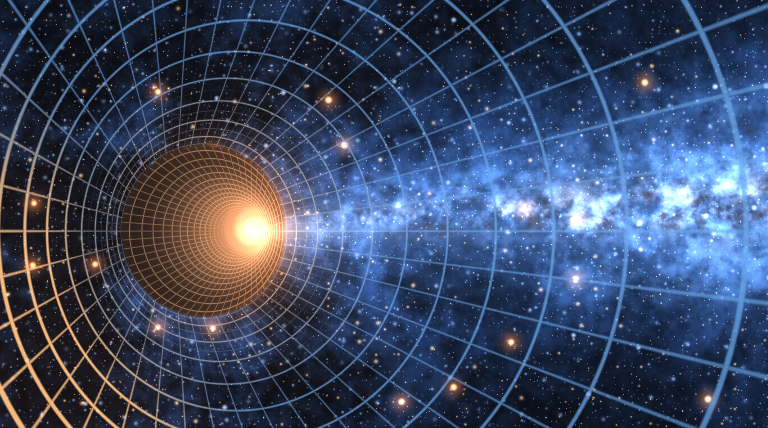
Write a Shadertoy shader that draws this background.

```glsl
#define MOUTH vec2(0.475, 0.46)
#define MOUTH_RADIUS 0.19
#define OUTER_SHIFT 0.37
#define INNER_SHIFT -0.6
#define SPOKES 40.0
#define RING_STEP 0.16
#define DEEP_SPACE vec3(0.04, 0.055, 0.09)
#define NEBULA_BLUE vec3(0.16, 0.33, 0.62)
#define PALE_BLUE vec3(0.56, 0.70, 0.84)
#define GRID_BLUE vec3(0.42, 0.66, 0.92)
#define GOLD vec3(0.98, 0.74, 0.48)
#define EMBER vec3(0.95, 0.50, 0.24)

const float TAU = 6.2831853;

vec2 hash2(vec2 p) {
    p = vec2(dot(p, vec2(127.1, 311.7)), dot(p, vec2(269.5, 183.3)));
    return fract(sin(p) * 43758.55);
}

float gradientNoise(vec2 p) {
    vec2 i = floor(p), f = fract(p), u = f * f * (3.0 - 2.0 * f);
    vec2 e = vec2(0.0, 1.0);
    float a = dot(hash2(i) * 2.0 - 1.0, f);
    float b = dot(hash2(i + e.yx) * 2.0 - 1.0, f - e.yx);
    float c = dot(hash2(i + e.xy) * 2.0 - 1.0, f - e.xy);
    float d = dot(hash2(i + e.yy) * 2.0 - 1.0, f - e.yy);
    return mix(mix(a, b, u.x), mix(c, d, u.x), u.y);
}

float fbm(vec2 p) {
    float sum = 0.0, gain = 0.6;
    for (int i = 0; i < 5; i++) {
        sum += gain * gradientNoise(p);
        p = mat2(1.6, 1.2, -1.2, 1.6) * p + 7.3;
        gain *= 0.6;
    }
    return sum;
}

// Radius and angle on circles whose centres slide sideways as they grow
vec2 funnel(vec2 q, float k) {
    float u = q.x + k * MOUTH_RADIUS, b = u * k, m = 1.0 - k * k;
    float r = (sqrt(b * b + m * (u * u + q.y * q.y)) - b) / m;
    return vec2(r, atan(q.y, q.x - k * (r - MOUTH_RADIUS)));
}

float nearestLine(float n) { return abs(fract(n + 0.5) - 0.5); }

float stroke(float d, float halfWidth, float soft) {
    return 1.0 - smoothstep(halfWidth - soft, halfWidth + soft, d);
}

// Ring and spoke coverage; density multiplies the number of lines
float grid(vec2 f, float k, float density, float halfWidth, float soft) {
    float r = max(f.x, 0.004);
    float n = log(r / 0.2465) / RING_STEP - 0.7 * pow(r, 6.0);
    float slope = max(1.0 / (RING_STEP * r) - 4.2 * pow(r, 5.0), 1.0);
    float ring = nearestLine(n * density) / (slope * density) * (1.0 + k * cos(f.y));
    float spoke = nearestLine(f.y / TAU * SPOKES * density) * TAU * r / (SPOKES * density);
    return max(stroke(ring, halfWidth, soft), 0.85 * stroke(spoke, halfWidth * 0.7, soft));
}

vec3 nebula(vec2 p) {
    float cloud = fbm(p * 3.2 + 4.0), detail = fbm(p * 11.0), grain = fbm(p * 28.0 + 3.0);
    // Scattered blue patches, strongest around the tunnel mouth
    float near = exp(-2.5 * dot(p - MOUTH, p - MOUTH));
    vec3 col = DEEP_SPACE * (1.0 + grain);
    col += NEBULA_BLUE * (0.15 + 0.6 * near) * smoothstep(-0.2, 0.45, cloud + 0.4 * detail + 0.2 * grain);
    // Galactic band widening to the right
    float t = max(p.x - 0.56, 0.0), width = 0.055 + 0.115 * t;
    float d = (p.y - 0.465 - 0.055 * t + 0.04 * t * cloud) / width;
    float fade = smoothstep(0.0, 0.2, t);
    float texture1 = 1.0 + 0.7 * cloud + 0.6 * detail + 0.5 * grain;
    col += NEBULA_BLUE * fade * texture1 * (0.5 * exp(-d * d * 0.22) + 0.45 * exp(-d * d * 0.7));
    float knots = 0.3 + 0.7 * smoothstep(-0.25, 0.4, detail + 0.6 * cloud + 0.4 * grain);
    float haze = mix(0.5, 0.85, smoothstep(0.3, 1.0, t));
    col += PALE_BLUE * fade * knots * haze * exp(-d * d * 1.1);
    float clumps = smoothstep(-0.1, 0.35, fbm(p * vec2(6.0, 8.0) + 2.0) + 0.3 * grain);
    col += vec3(0.55, 0.5, 0.5) * fade * exp(-d * d * 7.0) * clumps;
    // Dust lane
    float lane = exp(-pow(d * 3.2 + 0.3 + detail * 1.6, 2.0)) * smoothstep(0.2, 0.5, t);
    return mix(col, vec3(0.20, 0.19, 0.26), 0.75 * lane * smoothstep(-0.15, 0.2, fbm(p * 13.0 + 9.0)));
}

vec3 stars(vec2 p) {
    vec3 sum = vec3(0.0);
    for (int i = 0; i < 4; i++) {
        float scale = 95.0 / pow(1.6, float(i));
        vec2 cell = floor(p * scale), h = hash2(cell + float(i) * 31.0);
        vec2 kind = hash2(cell + 57.0 + float(i));
        float d = length(fract(p * scale) - 0.25 - 0.5 * h);
        vec3 tint = mix(vec3(0.65, 0.8, 1.0), GOLD, step(0.78, kind.y));
        sum += tint * 0.85 * exp(-d * d * 85.0) * step(0.72, kind.x) * kind.y;
    }
    // Out-of-focus lights: embers on the left, pale discs on the right
    vec2 cell = floor(p * 7.0), kind = hash2(cell + 13.0);
    float d = length(fract(p * 7.0) - 0.3 - 0.4 * hash2(cell + 5.0));
    float warm = step(0.35 + 0.25 * p.x, kind.y);
    float size = mix(0.025, 0.05, kind.y);
    vec3 disc = 0.8 * mix(vec3(0.75, 0.85, 1.0), vec3(1.0, 0.78, 0.55), warm) * stroke(d, size, 0.03);
    disc += EMBER * 0.7 * warm * pow(max(1.0 - d / 0.3, 0.0), 2.0);
    return sum + disc * step(0.62, kind.x);
}

void mainImage(out vec4 fragColor, in vec2 fragCoord) {
    vec2 p = fragCoord / iResolution.y, q = (p - MOUTH) * vec2(1.0, 0.95);
    float px = 0.8 / iResolution.y;
    vec2 toCore = q + vec2(INNER_SHIFT * MOUTH_RADIUS, 0.0);
    float core = length(toCore);

    // Open space and the flaring outer grid
    vec2 f = funnel(q, OUTER_SHIFT);
    float blaze = smoothstep(0.4, 0.98, dot(vec2(cos(f.y), sin(f.y)), vec2(-0.88, -0.47)));
    blaze *= smoothstep(0.22, 0.48, f.x);
    vec3 space = nebula(p) + stars(p);
    float flare = f.x * f.x;
    float lines = grid(f, OUTER_SHIFT, 1.0, 0.001 + (0.006 + 0.003 * blaze) * flare, px + 0.002 * flare);
    float fineLines = grid(f, OUTER_SHIFT, 2.0, 0.0006, px) * (1.0 - smoothstep(0.2, 0.38, f.x));
    vec3 lineColor = mix(mix(vec3(0.74, 0.70, 0.68), GRID_BLUE, smoothstep(0.2, 0.42, f.x)), GOLD, blaze);
    space = mix(space, lineColor, max(0.72 * lines, 0.42 * fineLines));
    space += EMBER * blaze * 0.05 + GOLD * blaze * blaze * lines * 0.2;

    // Tunnel interior
    vec2 g = funnel(q, INNER_SHIFT);
    vec3 tunnel = mix(vec3(0.38, 0.27, 0.21), vec3(0.13, 0.10, 0.09), smoothstep(0.04, 0.18, g.x));
    float weave = grid(g, INNER_SHIFT, 1.5, 0.001, px) * smoothstep(0.02, 0.08, g.x);
    tunnel = mix(tunnel, vec3(0.84, 0.68, 0.52), 0.62 * weave);
    float edge = length(q) - MOUTH_RADIUS;
    vec3 col = mix(tunnel, space, smoothstep(-0.004, 0.004, edge));

    // Warm rim, halo and swirling core
    col += EMBER * 0.2 * exp(-abs(edge) * 40.0) * (0.55 + 0.45 * q.x / max(length(q), 0.01));
    float swirl = 0.85 + 0.15 * sin(core * 230.0 + 2.0 * atan(toCore.y, toCore.x));
    col += vec3(0.40, 0.23, 0.12) * exp(-core * core * 90.0) + vec3(0.20, 0.12, 0.075) * exp(-core * 5.5);
    col += vec3(0.55, 0.44, 0.32) * swirl * exp(-core * core * 400.0);
    col += vec3(0.35, 0.38, 0.34) * exp(-core * core * 1100.0);
    // Beam leaving the mouth
    float beam = exp(-pow(toCore.y * 40.0, 2.0)) * smoothstep(0.0, 0.08, toCore.x);
    col += vec3(0.32, 0.33, 0.36) * beam * exp(-max(toCore.x, 0.0) * 4.0);
    fragColor = vec4(clamp(col, 0.0, 1.0), 1.0);
}
```
